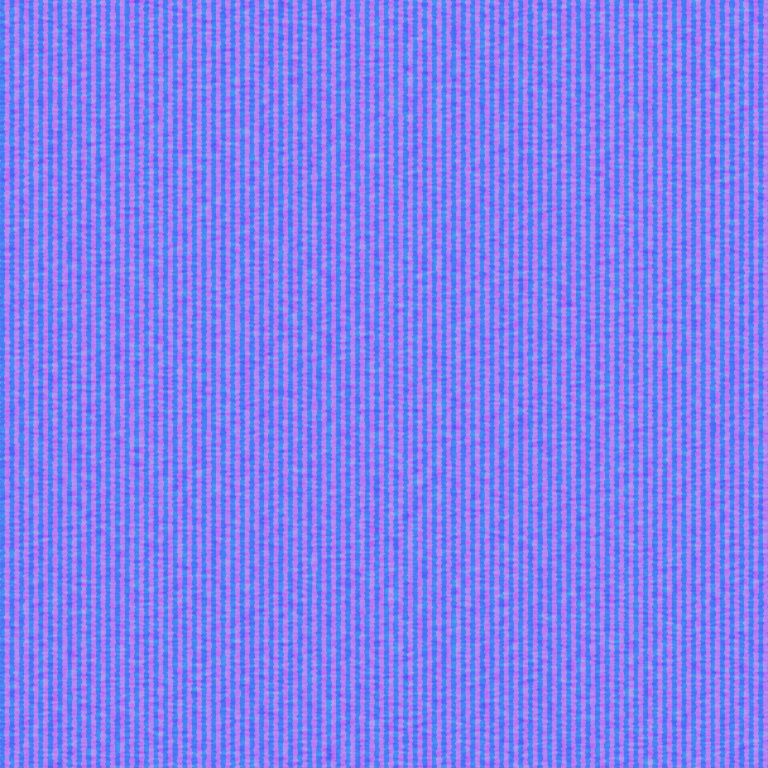
This texture map is drawn by a Shadertoy shader. Its source:

```glsl
// Tangent-space normal map of ribbed cloth: 80 vertical cords across the canvas.
// Each cord has two steep flanks; horizontally stretched gradient noise frays
// the flank edges and tilts the surface up and down along the threads.

const float TAU = 6.2831853;

vec2 hashGradient(vec2 cell) {
    vec3 q = fract(cell.xyx * vec3(0.1031, 0.1030, 0.0973));
    q += dot(q, q.yzx + 33.33);
    float angle = TAU * fract((q.x + q.y) * q.z);
    return vec2(cos(angle), sin(angle));
}

// Gradient noise that repeats after "period" cells; range about -0.7 to 0.7
float tiledNoise(vec2 uv, vec2 period, float seed) {
    vec2 p = uv * period;
    vec2 cell = floor(p);
    vec2 f = p - cell;
    vec2 w = f * f * f * (f * (f * 6.0 - 15.0) + 10.0);
    vec4 corner;
    for (int i = 0; i < 4; i++) {
        vec2 o = vec2(i & 1, i >> 1);
        corner[i] = dot(hashGradient(mod(cell + o, period) + seed), f - o);
    }
    vec2 rows = mix(corner.xz, corner.yw, w.x);
    return mix(rows.x, rows.y, w.y);
}

void mainImage(out vec4 fragColor, in vec2 fragCoord) {
    vec2 uv = fragCoord / iResolution.xy;
    float ribs = 80.0;

    // Straight cords whose edges are frayed by fine crosswise fibres
    float wobble = 0.03 * tiledNoise(uv, vec2(60.0, 110.0), 11.0)
                 + 0.20 * tiledNoise(uv, vec2(110.0, 270.0), 47.0);

    // Flanks: left-facing then right-facing, nearly flat-sided
    float wave = -sin(TAU * (uv.x * ribs + wobble));
    float softness = max(0.38, 0.38 * TAU * ribs / iResolution.x);
    float flank = 2.0 * smoothstep(-softness, softness, wave) - 1.0;
    float steepness = 0.48 + 0.10 * tiledNoise(uv, vec2(70.0, 250.0), 83.0);

    // Lengthwise tilt: faint thread bands under fine fibres
    float tilt = 0.20 * tiledNoise(uv, vec2(36.0, 130.0), 171.0)
               + 0.24 * tiledNoise(uv, vec2(48.0, 190.0), 129.0)
               + 0.30 * tiledNoise(uv, vec2(80.0, 270.0), 213.0);

    // Pack the unit normal into colour
    vec3 normal = normalize(vec3(flank * steepness, tilt, 1.0));
    fragColor = vec4(0.5 + 0.5 * normal, 1.0);
}
```
